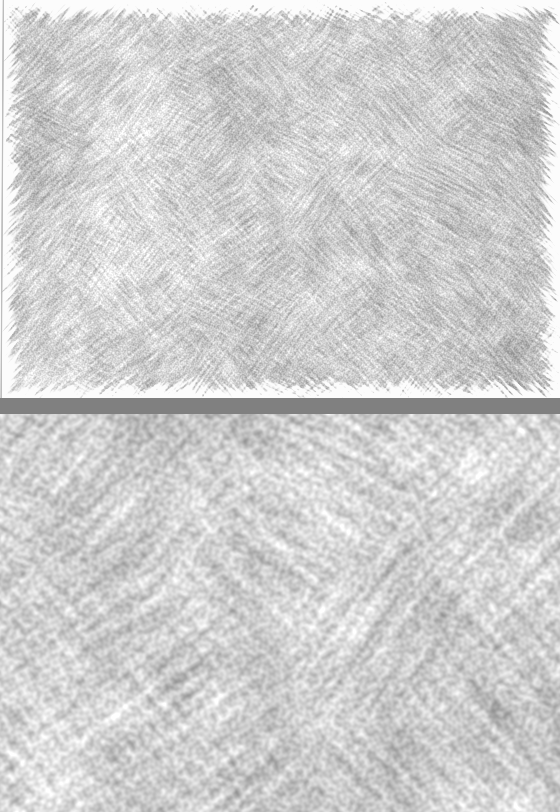
Top, the full canvas; bottom, a detail of the centre.
Reproduce this texture procedurally as a WebGL 1 fragment shader.

```glsl
precision highp float;
// A sheet of white paper shaded edge to edge with soft pencil cross-hatching.
// Stretched gradient noise makes strokes in several directions; low-frequency
// noise varies the pressure, fine noise adds paper grain, and strokes fray the rim.

uniform vec2 u_resolution;

const float PAPER = 0.99;
const float GRAPHITE = 0.805;
const int LAYERS = 6;

vec2 gradientAt(vec2 cell) {
  float angle = 6.2832 * fract(sin(dot(cell, vec2(127.1, 311.7))) * 43758.55);
  return vec2(cos(angle), sin(angle));
}

// Gradient noise, roughly -0.7 to 0.7
float noise(vec2 p) {
  vec2 i = floor(p);
  vec2 f = p - i;
  vec2 s = f * f * f * (f * (f * 6.0 - 15.0) + 10.0);
  vec2 e = vec2(1.0, 0.0);
  float low = mix(dot(gradientAt(i), f), dot(gradientAt(i + e), f - e), s.x);
  float high = mix(dot(gradientAt(i + e.yx), f - e.yx),
                   dot(gradientAt(i + e.xx), f - e.xx), s.x);
  return mix(low, high, s.y);
}

vec2 rotate(vec2 p, float angle) {
  float c = cos(angle);
  float s = sin(angle);
  return vec2(c * p.x + s * p.y, c * p.y - s * p.x);
}

// Long thin streaks along the given angle, slightly bowed
float strokes(vec2 p, float angle, vec2 frequency, float seed) {
  vec2 q = rotate(p, angle);
  q.y += 0.006 * noise(p * 5.0 + seed);
  return noise(q * frequency + seed * 17.3);
}

// Rising and falling diagonals alternate, each at its own slant
float layerAngle(float index) {
  float side = mod(index, 2.0) < 0.5 ? 1.0 : -1.0;
  return side * (0.62 + 0.38 * fract(index * 0.618)) + 0.04 * index;
}

// Patches of hatching; falling strokes dominate toward the right
float crossHatch(vec2 p, float across) {
  float sum = 0.0;
  float power = 0.02;
  for (int i = 0; i < LAYERS; i++) {
    float index = float(i);
    float angle = layerAngle(index);
    float bias = -sign(angle) * 0.4 * (across - 0.45);
    float patchNoise = noise(p * 4.5 + index * 9.7);
    float weight = smoothstep(-0.2, 0.35, patchNoise + bias);
    vec2 frequency = vec2(13.0, 115.0 + 9.0 * index);
    sum += weight * strokes(p, angle, frequency, index + 1.0);
    power += weight * weight;
  }
  return sum / sqrt(power);
}

float glow(vec2 p, vec2 center, vec2 radius) {
  vec2 d = (p - center) / radius;
  return exp(-dot(d, d));
}

// Broad pressure: pale column at left, darker right side, cloudy blotches
float shading(vec2 uv, vec2 p) {
  float light = 0.055 * glow(uv, vec2(0.25, 0.56), vec2(0.11, 0.35));
  light += 0.055 * glow(uv, vec2(0.11, 0.33), vec2(0.08, 0.16));
  light += 0.05 * glow(uv, vec2(0.09, 0.08), vec2(0.09, 0.1));
  light -= 0.045 * smoothstep(0.7, 1.0, uv.x);
  light -= 0.025 * glow(uv, vec2(0.41, 0.64), vec2(0.09, 0.14));
  light += 0.07 * noise(p * 4.0 + 3.1);
  light += 0.07 * noise(p * vec2(11.0, 9.0) + 8.4);
  return light + 0.05 * noise(p * 24.0 + 5.7);
}

// Distance inward from the rim of the shaded area
float insideSheet(vec2 uv, float aspect) {
  vec2 low = uv - vec2(0.023, 0.025);
  vec2 high = vec2(0.981, 0.966) - uv;
  vec2 d = min(low, high);
  return min(d.x * aspect, d.y);
}

void main() {
  vec2 uv = gl_FragCoord.xy / u_resolution;
  float aspect = u_resolution.x / u_resolution.y;
  vec2 p = vec2(uv.x * aspect, uv.y);

  // Hatching, paper tooth and a few pale scratches
  float hatch = crossHatch(p, uv.x);
  float grain = noise(rotate(p, 0.5) * 225.0) + 0.5 * noise(rotate(p, -0.4) * 110.0);
  float scratch = smoothstep(0.38, 0.6, strokes(p, 0.65, vec2(9.0, 60.0), 11.0));
  float tone = GRAPHITE + shading(uv, p) + 0.19 * hatch + 0.16 * grain + 0.05 * scratch;

  // Stroke ends fray the rim
  float reach = insideSheet(uv, aspect) - 0.045 * hatch + 0.008 * noise(p * 18.0);
  float cover = smoothstep(-0.008, 0.018, reach);
  float value = mix(PAPER, clamp(tone, 0.58, 1.0), cover);

  // Slightly tilted shadow along the left edge of the paper
  float edgeOffset = abs(uv.x - mix(0.002, 0.006, uv.y)) * aspect;
  value = mix(value, 0.68, 0.8 * (1.0 - smoothstep(0.0008, 0.003, edgeOffset)));

  gl_FragColor = vec4(vec3(value), 1.0);
}
```
